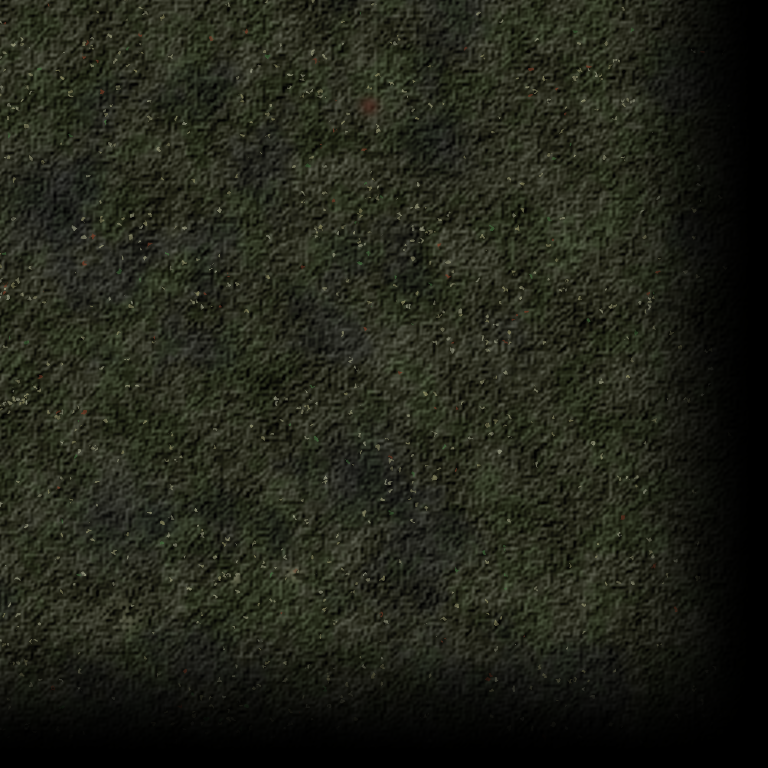
Give the GLSL for this texture, as a three.js fragment shader.

```glsl
// Mossy, gritty ground with scattered flecks, fading to black at the right and lower edges.
#define GRAIN_SCALE 235.0
#define GRAIN_RELIEF 0.21
#define GRAIN_TONE 0.13
#define BASE_LIGHT 0.175
#define MOTTLE 0.17
#define FADE_START 0.015
#define FADE_WIDTH 0.20
#define FLECK_SCALE 175.0
#define FLECK_CHANCE 0.05

varying vec2 vUv;

float hash(vec2 p) {
  vec3 q = fract(vec3(p.xyx) * 0.1031);
  q += dot(q, q.yzx + 33.33);
  return fract((q.x + q.y) * q.z);
}

float noise(vec2 p) {
  vec2 cell = floor(p);
  vec2 f = fract(p);
  f = f * f * (3.0 - 2.0 * f);
  return mix(mix(hash(cell), hash(cell + vec2(1.0, 0.0)), f.x),
             mix(hash(cell + vec2(0.0, 1.0)), hash(cell + 1.0), f.x), f.y);
}

float fbm(vec2 p) {
  float sum = 0.0;
  float weight = 0.5;
  for (int i = 0; i < 5; i++) {
    sum += weight * noise(p);
    p = mat2(1.6, 1.2, -1.2, 1.6) * p + 17.3;
    weight *= 0.55;
  }
  return sum / 1.055;
}

// Soft round spot, one at its centre
float spot(vec2 p, vec2 center, float radius) {
  vec2 d = (p - center) / radius;
  return exp(-dot(d, d));
}

// Fine bumps in two sizes
float grainHeight(vec2 p) {
  return 0.72 * noise(p * GRAIN_SCALE) + 0.5 * noise(p.yx * GRAIN_SCALE * 0.47 + 41.0);
}

// Small coloured chips: rgb is the hue, a the coverage
vec4 flecks(vec2 p) {
  vec2 warped = p * FLECK_SCALE + 0.9 * vec2(noise(p * 310.0), noise(p * 290.0 + 60.0));
  vec2 cell = floor(warped);
  vec2 local = fract(warped) - 0.5;
  float pick = hash(cell + 211.0);
  float cluster = smoothstep(0.45, 0.75, fbm(p * 11.0 + 5.0));
  float chance = FLECK_CHANCE * (0.25 + 1.8 * cluster) * mix(1.2, 0.45, p.x);
  float shape = 1.0 - smoothstep(0.2, 0.55, length(local));
  float kind = hash(cell + 83.0);
  vec3 hue = mix(vec3(0.46, 0.45, 0.30), vec3(0.52, 0.53, 0.46), kind);
  hue = mix(hue, vec3(0.40, 0.20, 0.13), step(0.91, kind));
  hue = mix(hue, vec3(0.22, 0.36, 0.20), step(kind, 0.07));
  return vec4(hue, shape * step(pick, chance) * 0.75);
}

void main() {
  vec2 p = vUv;

  // Grain lit from the upper left
  float height = grainHeight(p);
  float relief = height - grainHeight(p + vec2(-0.0022, 0.0022));
  float mottle = fbm(p * 22.0) - 0.5;
  float light = BASE_LIGHT + GRAIN_RELIEF * relief
              + GRAIN_TONE * (height - 0.61) + MOTTLE * mottle;

  // Dusky, bluish hollows
  vec2 q = p + 0.05 * (vec2(fbm(p * 18.0), fbm(p * 18.0 + 70.0)) - 0.5);
  float hollow = 0.7 * smoothstep(0.54, 0.74, fbm(p * 9.0 + 31.0));
  hollow += spot(q, vec2(0.06, 0.73), 0.06);
  hollow += spot(q, vec2(0.47, 0.38), 0.06);
  hollow += spot(q, vec2(0.57, 0.81), 0.04);
  hollow += 0.8 * spot(q, vec2(0.15, 0.32), 0.06);
  hollow = min(hollow, 1.0);
  light *= 1.0 - 0.27 * hollow;

  // Olive tint, greener where the moss is thick
  float moss = smoothstep(0.42, 0.68, fbm(p * 27.0 + 90.0));
  light = max(light, 0.012);
  float blueLoss = min(0.05, light * 0.38) * (1.0 - 0.75 * hollow);
  vec3 color = vec3(light, light * 1.025, light - blueLoss);
  color *= mix(vec3(1.0), vec3(0.90, 0.99, 0.86), moss);

  // Flecks, with a rusty stain and two pale clumps
  vec4 chip = flecks(p);
  color = mix(color, chip.rgb * (0.75 + 0.5 * height), chip.a);
  float ragged = smoothstep(0.35, 0.8, height);
  color = mix(color, vec3(0.30, 0.16, 0.12), 0.7 * spot(p, vec2(0.481, 0.862), 0.011));
  float pale = spot(p, vec2(0.383, 0.253), 0.010) + spot(p, vec2(0.307, 0.247), 0.008);
  pale += 0.6 * spot(p, vec2(0.160, 0.197), 0.022);
  color = mix(color, vec3(0.46, 0.46, 0.36), min(pale, 1.0) * ragged * 0.75);

  // Darkness closing in from the right and from below
  vec2 fade = smoothstep(vec2(0.0), vec2(FADE_WIDTH), vec2(1.0 - p.x, p.y) - FADE_START);
  color *= fade.x * fade.y;

  gl_FragColor = vec4(max(color, 0.0), 1.0);
}
```
